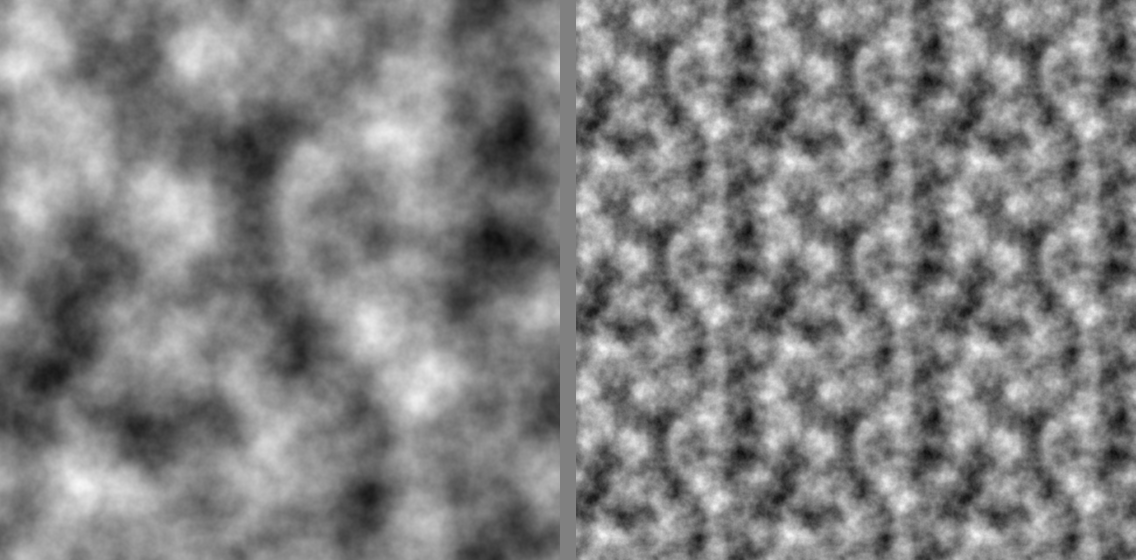
Left, the tile; right, the same tile 3 across and 3 down.
Write a Shadertoy shader that draws this texture.

```glsl
// Draws a seamless grey cloud texture from layered, wrapping gradient noise.

// Integer hash: lattice cell and layer to a unit direction
vec2 latticeGradient(ivec2 cell, int layer) {
    uvec3 v = uvec3(cell, layer) * 1664525u + 1013904223u;
    v.x += v.y * v.z;
    v.y += v.z * v.x;
    v.z += v.x * v.y;
    v ^= v >> 16u;
    v.x += v.y * v.z;
    v.y += v.z * v.x;
    vec2 square = vec2(v.xy >> 16u) / 65535.0 * 2.0 - 1.0;
    return normalize(square + 1e-5);
}

// Gradient noise that repeats after a whole number of cells
float wrappedNoise(vec2 p, int period, int layer) {
    ivec2 cell = ivec2(floor(p));
    vec2 f = fract(p);
    vec2 blend = f * f * f * (f * (f * 6.0 - 15.0) + 10.0);

    float corner[4];
    for (int i = 0; i < 4; i++) {
        ivec2 offset = ivec2(i & 1, i >> 1);
        ivec2 wrapped = (cell + offset) % period;
        corner[i] = dot(latticeGradient(wrapped, layer), f - vec2(offset));
    }
    return mix(mix(corner[0], corner[1], blend.x),
               mix(corner[2], corner[3], blend.x), blend.y);
}

// Six octaves, each twice as fine and half as strong
float clouds(vec2 uv) {
    float sum = 0.0;
    float strength = 1.0;
    int period = 5;
    for (int layer = 0; layer < 6; layer++) {
        sum += strength * wrappedNoise(uv * float(period), period, layer + 3);
        strength *= 0.5;
        period *= 2;
    }
    return sum;
}

void mainImage(out vec4 fragColor, in vec2 fragCoord) {
    vec2 uv = fract(fragCoord / iResolution.xy);
    float grey = clamp(0.51 + 0.6 * clouds(uv), 0.0, 1.0);
    fragColor = vec4(vec3(grey), 1.0);
}
```
